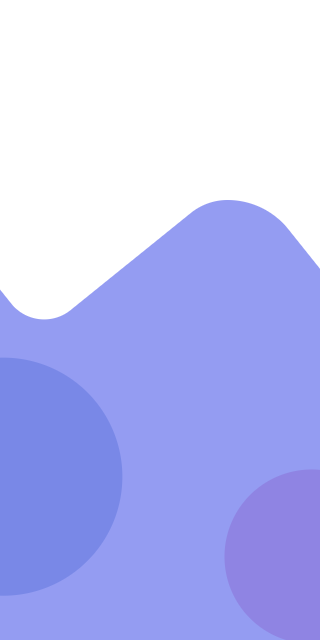
This background is drawn by a WebGL 2 fragment shader. Its source:

```glsl
#version 300 es
precision highp float;

uniform vec2 u_resolution;
out vec4 fragColor;

// Coverage of the inside (negative side) of a distance, one pixel soft
float cover(float dist, float pixel) {
    return clamp(0.5 - dist / pixel, 0.0, 1.0);
}

// Circular bend that continues as a straight line once it reaches the slope
float bend(float dx, float radius, float slope) {
    float cosine = inversesqrt(1.0 + slope * slope);
    float reach = radius * slope * cosine;
    float x = min(abs(dx), reach);
    float arc = radius - sqrt(radius * radius - x * x);
    return arc + (abs(dx) - x) * slope;
}

// Height of the wave: a valley on the left, a lopsided crest on the right
float waveHeight(float x) {
    if (x < 0.4) {
        float dx = x - 0.138;
        return 1.0018 + bend(dx, 0.1315, dx < 0.0 ? 1.25 : 0.808);
    }
    float dx = x - 0.711;
    return dx < 0.0 ? 1.375 - bend(dx, 0.1823, 0.808)
                    : 1.375 - bend(dx, 0.2435, 1.25);
}

void main() {
    // Canvas is one unit wide and two units high
    vec2 p = gl_FragCoord.xy / u_resolution * vec2(1.0, 2.0);
    float pixel = 2.0 / u_resolution.y;

    // Wave, with its vertical gap scaled to a true distance
    float slope = (waveHeight(p.x + pixel) - waveHeight(p.x - pixel)) / (2.0 * pixel);
    float wave = (p.y - waveHeight(p.x)) * inversesqrt(1.0 + slope * slope);
    vec3 color = mix(vec3(1.0), vec3(0.58, 0.612, 0.949), cover(wave, pixel));

    // Blue and violet discs
    float blueDisc = length(p - vec2(0.0104, 0.5104)) - 0.372;
    color = mix(color, vec3(0.473, 0.534, 0.906), cover(blueDisc, pixel));
    float violetDisc = length(p - vec2(0.974, 0.2604)) - 0.2725;
    color = mix(color, vec3(0.561, 0.518, 0.89), cover(violetDisc, pixel));

    fragColor = vec4(color, 1.0);
}
```
